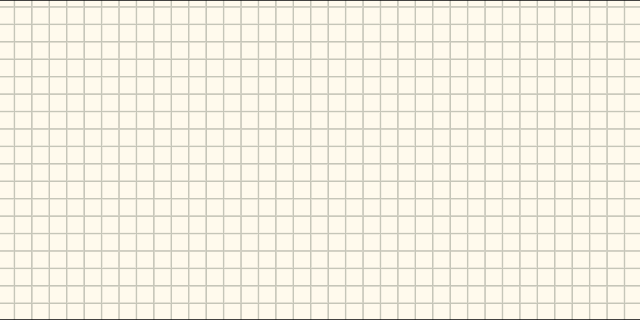
Write a Shadertoy shader that draws this pattern.

```glsl
// Cream graph paper: a square grid of thin grey-green rules, closed by a
// dark edge along the top and bottom. Each rule is the distance to the nearest
// grid line, turned into box-filtered coverage; lengths are in canvas heights.

// Share of a filter window that a stroke covers at a distance from its centre.
float strokeCoverage(float dist, float width, float window)
{
    float overlap = 0.5 * (width + window) - dist;
    return clamp(overlap, 0.0, min(width, window)) / window;
}

// Distance along each axis to the nearest line of a square grid.
vec2 gridDistance(vec2 p, vec2 origin, float pitch)
{
    return abs(fract((p - origin) / pitch + 0.5) - 0.5) * pitch;
}

void mainImage(out vec4 fragColor, in vec2 fragCoord)
{
    vec2 p = fragCoord / iResolution.y;
    float pixel = 1.0 / iResolution.y;

    vec3 paper = vec3(1.0, 0.98, 0.93);
    vec3 rule = vec3(0.60, 0.61, 0.56);
    vec3 edge = vec3(0.04, 0.04, 0.05);

    // Grid rules, with a filter slightly wider than a pixel for a soft print
    vec2 dist = gridDistance(p, vec2(0.0451, 0.0523), 0.05447);
    float across = strokeCoverage(dist.x, 0.0026, 1.5 * pixel);
    float down = strokeCoverage(dist.y, 0.0026, 1.5 * pixel);
    vec3 color = mix(paper, rule, max(across, down));

    // Dark edges at the top and bottom, half of each stroke off the canvas
    float edgeDist = min(p.y, 1.0 - p.y);
    color = mix(color, edge, strokeCoverage(edgeDist, 0.0048, pixel));

    fragColor = vec4(color, 1.0);
}
```
